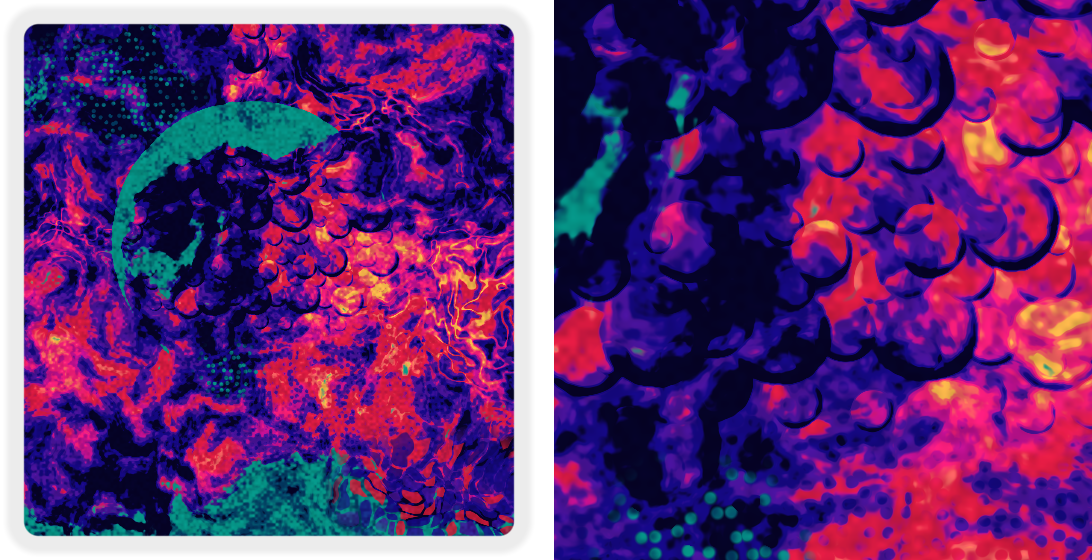
Left, the full canvas; right, a detail of the centre.
Write a Shadertoy shader that draws this texture.

```glsl
#define CARD_HALF vec2(0.4375, 0.457)
#define CORNER 0.026
#define FRAME_GRAY vec3(0.925)
#define CRIMSON vec3(0.82, 0.10, 0.21)
#define TEAL vec3(0.02, 0.55, 0.50)
#define DEEP_TEAL vec3(0.01, 0.22, 0.38)
#define DETAIL_SCALE 36.0
#define DETAIL_GAIN 1.25
#define DOT_SCALE 88.0
#define DISC_CENTER vec2(0.45, 0.57)
#define DISC_RADIUS 0.25

vec2 hash22(vec2 p) {
    vec3 q = fract(p.xyx * vec3(0.1031, 0.1030, 0.0973));
    q += dot(q, q.yzx + 33.33);
    return fract((q.xx + q.yz) * q.zy);
}

float noise(vec2 p) {
    vec2 i = floor(p), f = fract(p);
    f = f * f * (3.0 - 2.0 * f);
    float low = mix(hash22(i).x, hash22(i + vec2(1, 0)).x, f.x);
    float high = mix(hash22(i + vec2(0, 1)).x, hash22(i + 1.0).x, f.x);
    return mix(low, high, f.y);
}

float fbm(vec2 p) {
    float sum = 0.0, gain = 0.52;
    for (int i = 0; i < 4; i++) {
        sum += gain * noise(p);
        p = mat2(1.6, 1.2, -1.2, 1.6) * p + 7.3;
        gain *= 0.5;
    }
    return sum;
}

float blob(vec2 p, vec2 center, vec2 size) {
    vec2 d = (p - center) / size;
    return exp(-dot(d, d));
}

// Nearest distance, gap to the second nearest, random id
vec3 cells(vec2 p) {
    vec3 best = vec3(9.0, 9.0, 0.0);
    for (int k = 0; k < 9; k++) {
        vec2 id = floor(p) + vec2(k % 3, k / 3) - 1.0;
        vec2 h = hash22(id);
        float d = length(id + 0.15 + 0.7 * h - p);
        if (d < best.x) best = vec3(d, best.x, h.y);
        else best.y = min(best.y, d);
    }
    return vec3(best.x, best.y - best.x, best.z);
}

// Lit spheres with dark rims: x = tone shift, y = coverage
vec2 bubbles(vec2 p, float scale) {
    vec2 g = p * scale, result = vec2(0.0);
    for (int k = 0; k < 9; k++) {
        vec2 id = floor(g) + vec2(k % 3, k / 3) - 1.0;
        vec2 h = hash22(id + scale);
        vec2 off = g - id - 0.2 - 0.6 * h;
        float r = mix(0.25, 0.58, h.y), d = length(off) / r;
        float inside = 1.0 - smoothstep(0.92, 1.04, d);
        float rim = smoothstep(0.7, 0.92, d) * smoothstep(-0.5, 0.6, dot(off, vec2(0.6, -0.8)) / r);
        float tone = 0.5 * (h.x - 0.42) + 0.2 * dot(off, vec2(-0.5, 0.8)) / r - 0.6 * rim;
        result = mix(result, vec2(tone, 1.0), inside);
    }
    return result;
}

// Large warm (positive) and dark (negative) regions
float heatField(vec2 p) {
    const vec4 area[9] = vec4[9](
        vec4(0.63, 0.56, 0.18, 0.15), vec4(0.57, 0.28, 0.24, 0.17), vec4(0.13, 0.34, 0.15, 0.10),
        vec4(0.84, 0.46, 0.15, 0.20), vec4(0.46, 0.91, 0.06, 0.07), vec4(0.10, 0.60, 0.09, 0.07),
        vec4(0.82, 0.87, 0.14, 0.09), vec4(0.33, 0.50, 0.12, 0.11), vec4(0.41, 0.34, 0.07, 0.06));
    const float gain[9] = float[9](0.48, 0.44, 0.42, 0.28, 0.45, 0.28, 0.20, -0.10, -0.34);
    float heat = 0.14;
    for (int i = 0; i < 9; i++) heat += gain[i] * blob(p, area[i].xy, area[i].zw);
    return heat;
}

vec3 heatRamp(float t) {
    const vec3 ramp[7] = vec3[7](
        vec3(0.02, 0.01, 0.15), vec3(0.08, 0.03, 0.50), vec3(0.27, 0.07, 0.58), vec3(0.72, 0.06, 0.54),
        vec3(0.92, 0.11, 0.46), vec3(0.91, 0.36, 0.36), vec3(0.93, 0.68, 0.28));
    float x = clamp(t, 0.0, 0.999) * 6.0;
    int i = int(x);
    return mix(ramp[i], ramp[i + 1], smoothstep(0.15, 0.85, fract(x)));
}

vec3 painting(vec2 p) {
    vec2 warp = vec2(fbm(p * 8.0), fbm(p * 8.0 + 31.0)) - 0.49;
    vec2 w = p + 0.16 * warp;
    float detail = fbm(p * DETAIL_SCALE + 5.0 * warp) - 0.49;
    float grain = noise(p * 190.0) - 0.5;
    vec3 spots = cells(p * DOT_SCALE);
    float dots = 1.0 - smoothstep(0.22, 0.42, spots.x);

    // Warm tones, fine texture and bright filaments
    float tone = heatField(w) + DETAIL_GAIN * detail + 0.5 * warp.x + 0.18 * grain;
    float ridge = 1.0 - abs(2.0 * noise(p * 58.0 + 9.0 * warp) - 1.0);
    float wormy = blob(w, vec2(0.84, 0.45), vec2(0.16, 0.20)) + blob(w, vec2(0.62, 0.80), vec2(0.16, 0.09))
                + 0.7 * blob(w, vec2(0.12, 0.59), vec2(0.12, 0.10));
    tone += wormy * (0.55 * smoothstep(0.6, 0.95, ridge) - 0.16);

    // Bubbles crowd the middle
    float crowd = smoothstep(0.3, 0.6, blob(w, vec2(0.47, 0.57), vec2(0.27, 0.20))
                + blob(w, vec2(0.46, 0.91), vec2(0.08)));
    vec2 large = bubbles(p + 0.012 * warp, 14.0), small = bubbles(p + 0.012 * warp, 27.0);
    tone += crowd * (large.x + 0.6 * small.x * (1.0 - 0.6 * large.y));
    float redZone = blob(w, vec2(0.56, 0.28), vec2(0.25, 0.17));
    tone -= 0.14 * redZone * dots;
    vec3 color = heatRamp(tone);
    float red = smoothstep(0.46, 0.58, fbm(p * 9.0 + 50.0) + 0.12 * redZone + 0.3 * detail);
    color = mix(color, CRIMSON, 0.85 * red * smoothstep(0.40, 0.54, tone) * (1.0 - smoothstep(0.72, 0.85, tone)));

    // Teal crescent, lower bank, and scattered dots
    float outer = length(p - DISC_CENTER) - DISC_RADIUS;
    float inner = length(w - DISC_CENTER - vec2(0.045, -0.05)) - DISC_RADIUS;
    float crescent = (1.0 - smoothstep(-0.003, 0.003, outer)) * smoothstep(-0.015, 0.02, inner);
    float bank = 1.0 - smoothstep(0.04, 0.19, w.y + 0.05 * sin(p.x * 9.0));
    float cellZone = blob(w, vec2(0.80, 0.14), vec2(0.22, 0.12));
    float patches = 0.6 * blob(w, vec2(0.30, 0.54), vec2(0.10, 0.04)) + 0.5 * blob(w, vec2(0.07, 0.84), vec2(0.06));
    float cool = max(max(crescent * 1.1, bank * 0.85), patches) + 0.25 * cellZone;
    float tealMask = smoothstep(0.42, 0.60, cool + 1.3 * detail + 0.25 * grain);
    float dotZone = blob(w, vec2(0.18, 0.84), vec2(0.17, 0.12)) + blob(p, vec2(0.41, 0.34), vec2(0.07, 0.06));
    tealMask = max(tealMask, dots * smoothstep(0.3, 0.7, dotZone) * step(0.45, spots.z));
    vec3 teal = mix(DEEP_TEAL, TEAL, smoothstep(-0.25, 0.2, detail + 0.4 * grain + 0.2 * crescent));
    color = mix(color, teal, tealMask);

    // Outlined cells at the lower right
    vec3 pebble = cells(p * 40.0 + 5.0 * warp);
    vec3 fill = pebble.z > 0.62 ? CRIMSON : heatRamp(0.1 + 0.35 * pebble.z);
    float core = smoothstep(0.12, 0.26, pebble.y) * smoothstep(0.35, 0.65, cellZone);
    return mix(color, fill, 0.85 * core) * (1.0 + 0.22 * grain);
}

void mainImage(out vec4 fragColor, in vec2 fragCoord) {
    vec2 p = fragCoord / iResolution.y;
    vec2 q = abs(p - 0.5 * iResolution.xy / iResolution.y) - CARD_HALF + CORNER;
    float edge = length(max(q, 0.0)) + min(max(q.x, q.y), 0.0) - CORNER;
    vec3 frame = mix(FRAME_GRAY, vec3(1.0), smoothstep(0.022, 0.040, edge));
    float blur = 1.0 / iResolution.y;
    fragColor = vec4(mix(painting(p), frame, smoothstep(-blur, blur, edge)), 1.0);
}
```
